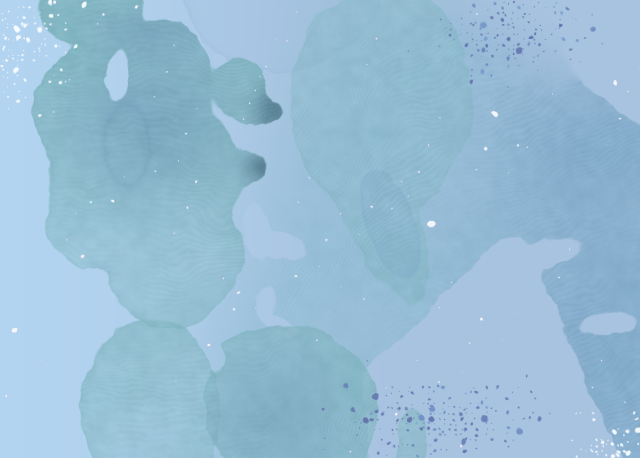
This background is drawn by a WebGL 2 fragment shader. Its source:

```glsl
#version 300 es
precision highp float;
uniform vec2 u_resolution;
out vec4 outColor;

#define EDGE_WOBBLE 0.036
#define EDGE_GRAIN 0.012
#define RIM 0.16
#define RIB_COUNT 78.0
#define RIB_STRENGTH 0.011
#define MOTTLE 0.5
#define TEAL vec3(0.50, 0.71, 0.75)
#define BLUE vec3(0.49, 0.66, 0.78)
#define SLATE vec3(0.33, 0.48, 0.56)
#define INK vec3(0.36, 0.41, 0.65)

float hash(vec2 p) { return fract(sin(dot(p, vec2(127.1, 311.7))) * 43758.5453); }

float noise(vec2 p) {
  vec2 i = floor(p), f = fract(p);
  f = f * f * (3.0 - 2.0 * f);
  return mix(mix(hash(i), hash(i + vec2(1, 0)), f.x),
             mix(hash(i + vec2(0, 1)), hash(i + vec2(1, 1)), f.x), f.y);
}

float fbm(vec2 p) {
  float sum = 0.0, gain = 0.5;
  for (int i = 0; i < 5; i++, gain *= 0.5) {
    sum += gain * noise(p);
    p = mat2(1.6, 1.2, -1.2, 1.6) * p + 7.3;
  }
  return sum;
}

// Distance to a tilted ellipse
float oval(vec2 p, float x, float y, float rx, float ry, float tilt) {
  float c = cos(tilt), s = sin(tilt);
  vec2 r = vec2(rx, ry);
  return (length(mat2(c, -s, s, c) * (p - vec2(x, y)) / r) - 1.0) * min(rx, ry);
}

float join(float a, float b) {
  float h = max(0.025 - abs(a - b), 0.0);
  return min(a, b) - h * h * 10.0;
}

float fill(float d) { return smoothstep(1.0, -1.0, d * u_resolution.y); }

// Soft spot without an outline
float glow(vec2 p, float x, float y, float rx, float ry) {
  vec2 k = (p - vec2(x, y)) / vec2(rx, ry);
  return exp(-dot(k, k));
}

// Transparent pigment with a darker drying rim
vec3 wash(vec3 base, vec3 pigment, float d, float amount) {
  return mix(base, pigment, fill(d) * clamp(amount + RIM * exp(-abs(d) * 170.0), 0.0, 1.0));
}

// Drops on a jittered grid, thinning away from a centre
float drops(vec2 p, float x, float y, float rx, float ry, float cells) {
  vec2 g = p * cells, id = floor(g);
  vec2 centre = 0.3 + 0.4 * vec2(hash(id + 3.1), hash(id + 8.7));
  float radius = 0.06 + 0.26 * pow(hash(id + 5.3), 2.0);
  float keep = step(hash(id + 1.9), 0.65 * glow((id + 0.5) / cells, x, y, rx, ry));
  return keep * fill((length(g - id - centre) - radius) / cells);
}

void main() {
  vec2 uv = gl_FragCoord.xy / u_resolution.y;
  vec2 wobble = vec2(fbm(uv * 8.0), fbm(uv * 8.0 + 31.0)) - 0.48;
  vec2 grain = vec2(fbm(uv * 45.0), fbm(uv * 45.0 + 17.0)) - 0.48;
  vec2 p = uv + EDGE_WOBBLE * wobble + EDGE_GRAIN * grain;
  float mottle = MOTTLE * (fbm(uv * vec2(5, 7) + 4.0) - 0.48);
  vec3 paper = mix(vec3(0.70, 0.83, 0.94), vec3(0.66, 0.765, 0.88), smoothstep(0.0, 0.9, uv.x));

  // Broad blue wash, fading at the upper right
  float corner = (p.x - 1.02) * 0.58 + (p.y - 1.0) * 0.816;
  float soft = mix(0.11, 0.003, smoothstep(1.2, 1.27, p.x));
  float body = smoothstep(0.43, 0.72, p.x + 0.25 * (0.55 - p.y));
  body *= smoothstep(soft, -soft, corner) * (1.0 - 0.45 * smoothstep(0.7, 1.0, p.y));
  float right = smoothstep(0.8, 1.32, uv.x);
  vec3 col = mix(paper, mix(TEAL + vec3(0, 0, 0.04), BLUE, right), body * (0.4 + 0.3 * right + 0.5 * mottle));
  float deep = 0.35 * glow(uv, 1.36, 0.68, 0.13, 0.07) + 0.4 * glow(uv, 1.32, 0.2, 0.14, 0.16);
  col = mix(col, BLUE, body * deep);
  col = wash(col, BLUE, oval(p, 0.62, 1.02, 0.22, 0.17, 0.0), 0.08);

  // Pale green veil and its lower fold
  float veil = join(oval(p, 0.835, 0.78, 0.2, 0.25, 0.0), oval(p, 0.82, 0.55, 0.08, 0.23, 0.42));
  col = wash(col, TEAL, veil, 0.34 + mottle * 0.4);
  col = wash(col, BLUE, oval(p, 0.85, 0.51, 0.055, 0.13, 0.35), 0.25);

  // Bare paper gaps
  float gap = max((p.y - 0.215) * 0.72 - (p.x - 0.82) * 0.69, (p.x - 1.186) * 0.91 + (p.y - 0.37) * 0.416);
  gap = max(gap, max(p.y - 0.475, 0.8 - p.x));
  gap = join(gap, oval(p, 1.19, 0.445, 0.075, 0.028, 0.25));
  gap = join(gap, oval(p, 1.26, 0.08, 0.055, 0.065, 0.0));
  gap = min(gap, oval(p, 0.555, 0.495, 0.035, 0.065, 0.2));
  gap = min(gap, oval(p, 0.595, 0.465, 0.065, 0.03, -0.2));
  gap = min(gap, oval(p, 0.58, 0.335, 0.02, 0.035, 0.0));
  gap = min(gap, oval(p, 0.61, 0.295, 0.045, 0.016, -0.4));
  gap = min(gap, oval(p, 1.325, 0.295, 0.065, 0.025, 0.08));
  col = mix(col, paper, fill(gap));

  // Large left bloom with lobes and dark tips
  float bloom = join(oval(p, 0.265, 0.763, 0.19, 0.165, 0.0), oval(p, 0.2, 0.98, 0.12, 0.075, 0.0));
  bloom = join(bloom, oval(p, 0.36, 0.86, 0.095, 0.09, 0.0));
  bloom = join(bloom, oval(p, 0.52, 0.81, 0.06, 0.075, 0.0));
  bloom = join(bloom, oval(p, 0.56, 0.757, 0.055, 0.032, 0.1));
  bloom = join(bloom, oval(p, 0.53, 0.638, 0.055, 0.034, 0.0));
  bloom = join(bloom, oval(p, 0.31, 0.62, 0.21, 0.16, 0.0));
  bloom = join(bloom, oval(p, 0.21, 0.51, 0.105, 0.09, 0.0));
  bloom = join(bloom, oval(p, 0.38, 0.435, 0.145, 0.15, 0.0));
  bloom = max(bloom, -oval(p, 0.255, 0.835, 0.026, 0.058, 0.0));
  col = wash(col, TEAL, bloom, 0.42 + 0.36 * smoothstep(0.4, 0.75, uv.y) + mottle);
  float shade = 0.6 * glow(uv, 0.33, 0.74, 0.16, 0.14) + 0.5 * glow(uv, 0.34, 0.93, 0.13, 0.05);
  float tips = glow(uv, 0.6, 0.757, 0.045, 0.05) + glow(uv, 0.575, 0.635, 0.04, 0.035);
  float ring = abs(oval(p, 0.275, 0.68, 0.05, 0.085, 0.0));
  shade += 0.3 * exp(-ring * 160.0);
  col = mix(col, BLUE * 0.94, fill(bloom) * min(shade, 1.0));
  col = mix(col, SLATE, fill(bloom) * 0.85 * min(tips, 1.0));

  // Overlapping lower lobes
  col = wash(col, TEAL, oval(p, 0.33, 0.1, 0.15, 0.21, 0.0), 0.5 + mottle);
  float lobe = max(oval(p, 0.635, 0.11, 0.19, 0.185, 0.0), -oval(p, 0.475, 0.215, 0.026, 0.035, 0.0));
  col = wash(col, TEAL, lobe, 0.56 + mottle);
  col = mix(col, BLUE * 0.93, fill(lobe) * 0.4 * glow(uv, 0.6, 0.09, 0.13, 0.13));
  col = wash(col, TEAL, oval(p, 0.9, 0.03, 0.033, 0.07, 0.0), 0.5);

  // Ribbed tooth, slanting towards the right
  float slant = mix(-0.06, 0.45, smoothstep(0.5, 0.85, uv.x));
  float rib = sin(6.2832 * RIB_COUNT * (uv.y - slant * uv.x + 0.1 * wobble.y));
  float painted = smoothstep(0.02, 0.13, distance(col, paper));
  col += painted * (RIB_STRENGTH * rib * noise(uv * 14.0) + 0.05 * grain.x);

  // Ink and white drops at two sizes
  vec2 q = uv + 0.012 * grain;
  for (float cells = 42.0; cells < 90.0; cells += 45.0) {
    float ink = max(drops(q, 0.96, 0.085, 0.15, 0.06, cells), drops(q, 1.12, 0.93, 0.12, 0.07, cells));
    float white = max(drops(q, 0.03, 0.9, 0.08, 0.1, cells), drops(q, 1.34, 0.01, 0.09, 0.06, cells));
    float tone = hash(floor(q * cells) + 12.0);
    col = mix(col, mix(INK, vec3(0.47, 0.64, 0.82), tone * tone), 0.85 * ink);
    col = mix(col, vec3(0.97, 0.99, 1.0), 0.95 * white);
  }
  outColor = vec4(clamp(col, 0.0, 1.0), 1.0);
}
```
